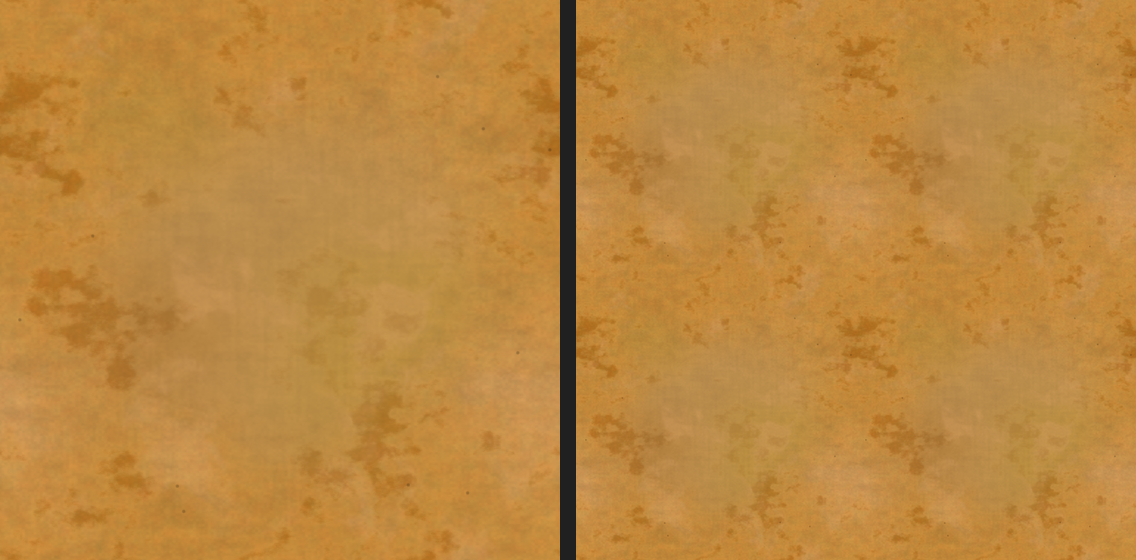
Left: one tile. Right: repeated 2 by 2.
A three.js fragment shader for this texture:

```glsl
// Aged ochre parchment: a smooth dull centre inside a rougher orange border.
// Broad colour patches are layered with wrapped fractal mottling, stains,
// faint woven fibres and fine grain. Every layer repeats on the unit square.
varying vec2 vUv;

const vec3 TAN    = vec3(0.735, 0.555, 0.305);
const vec3 ORANGE = vec3(0.765, 0.535, 0.225);
const vec3 OLIVE  = vec3(0.725, 0.560, 0.225);
const vec3 PEACH  = vec3(0.800, 0.595, 0.355);
const vec3 BROWN  = vec3(0.675, 0.475, 0.220);
const vec3 STAIN_LOSS = vec3(0.120, 0.130, 0.115);
const float MOTTLE = 0.26;   // contrast of the cloudy tone
const float FIBRE  = 0.022;  // contrast of the woven threads
const float GRAIN  = 0.045;  // contrast of the finest specks
const float CHROMA = 0.035;  // red-green variation of the border
const float TAU = 6.2831853;

float hash(vec2 p) {
  vec3 q = fract(p.xyx * 0.1031);
  q += dot(q, q.yzx + 33.33);
  return fract((q.x + q.y) * q.z);
}

// Value noise that wraps after a whole number of cells
float noise(vec2 uv, vec2 cells, float seed) {
  vec2 p = uv * cells;
  vec2 i = floor(p);
  vec2 f = p - i;
  f = f * f * f * (f * (f * 6.0 - 15.0) + 10.0);
  vec2 a = mod(i, cells) + seed;
  vec2 b = mod(i + 1.0, cells) + seed;
  return mix(mix(hash(a), hash(vec2(b.x, a.y)), f.x),
             mix(hash(vec2(a.x, b.y)), hash(b), f.x), f.y);
}

// Fractal noise centred on zero
float fbm(vec2 uv, vec2 cells, float seed) {
  float sum = 0.0;
  float weight = 0.5;
  for (int k = 0; k < 5; k++) {
    sum += weight * (noise(uv, cells, seed) - 0.5);
    cells *= 2.0;
    seed += 17.3;
    weight *= 0.6;
  }
  return sum;
}

// Soft round patch, measured across the wrapped edges
float patchAt(vec2 uv, vec2 centre, float radius) {
  vec2 d = abs(fract(uv - centre + 0.5) - 0.5);
  return exp(-dot(d, d) / (radius * radius));
}

// Sparse round flecks, one candidate per cell
float flecks(vec2 uv, float cells) {
  vec2 p = uv * cells;
  vec2 id = mod(floor(p), cells);
  vec2 centre = 0.25 + 0.5 * vec2(hash(id + 3.1), hash(id + 71.7));
  float d = length(fract(p) - centre);
  return step(0.96, hash(id + 41.9)) * (1.0 - smoothstep(0.02, 0.09, d));
}

void main() {
  vec2 uv = vUv;
  vec2 drift = vec2(fbm(uv, vec2(4.0), 11.0), fbm(uv, vec2(4.0), 53.0));
  vec2 warped = uv + 0.16 * drift;

  // Border mask: zero in the centre, one along all edges
  vec2 rim = 0.5 + 0.5 * cos(TAU * warped);
  float border = smoothstep(0.3, 1.0, 1.0 - (1.0 - rim.x) * (1.0 - rim.y));

  // Broad colour patches
  vec3 color = mix(TAN, ORANGE, border);
  color = mix(color, OLIVE, 0.80 * patchAt(warped, vec2(0.69, 0.40), 0.18));
  color = mix(color, OLIVE, 0.45 * patchAt(warped, vec2(0.24, 0.76), 0.12));
  color = mix(color, TAN, 0.60 * patchAt(warped, vec2(0.72, 0.74), 0.18));
  color = mix(color, BROWN, 0.65 * patchAt(warped, vec2(0.28, 0.35), 0.13));
  color = mix(color, PEACH, 0.55 * patchAt(warped, vec2(0.02, 0.25), 0.17));
  color = mix(color, PEACH, 0.40 * patchAt(warped, vec2(0.92, 0.36), 0.13));
  float blush = smoothstep(0.02, 0.30, fbm(warped, vec2(6.0, 7.0), 91.0));
  color = mix(color, PEACH, 0.55 * blush);

  // Cloudy mottling and ragged stains, stronger toward the border
  float rough = mix(0.45, 1.0, border);
  float cloud = fbm(uv + 0.04 * drift, vec2(9.0, 12.0), 131.0);
  float detail = fbm(uv, vec2(30.0, 42.0), 167.0);
  color *= 1.0 + MOTTLE * rough * (0.55 * cloud + 0.45 * detail);
  float stain = smoothstep(0.08, 0.42, cloud + 0.55 * detail
                           + 0.5 * fbm(uv, vec2(5.0), 211.0));
  color -= STAIN_LOSS * stain * rough;

  // Threads in both directions, fine grain and coloured specks
  float threads = noise(uv, vec2(14.0, 120.0), 241.0)
                + noise(uv, vec2(120.0, 14.0), 263.0) - 1.0;
  float grain = noise(uv, vec2(190.0, 210.0), 307.0) - 0.5;
  float tint = fbm(uv, vec2(50.0, 60.0), 353.0);
  color *= 1.0 + FIBRE * threads + GRAIN * rough * grain;
  color += CHROMA * border * tint * vec3(1.0, -0.8, -0.6);
  color *= 1.0 - 0.22 * flecks(uv, 20.0);

  gl_FragColor = vec4(color, 1.0);
}
```
